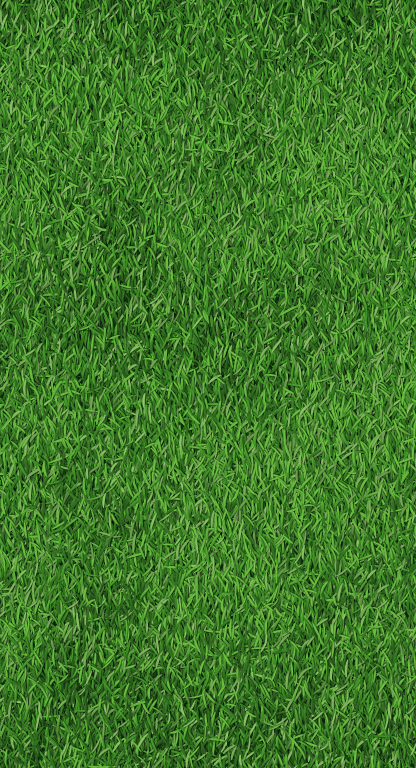
A WebGL 2 fragment shader for this texture:

```glsl
#version 300 es
precision highp float;
// Dense lawn seen from above: layered, tapered blades under soft uneven light.

uniform vec2 u_resolution;
out vec4 fragColor;

// Lengths are fractions of the canvas height.
const int LAYERS = 14;
const float CELL = 0.013;
const float BLADE_HALF_WIDTH = 0.0015;
const float SHADOW_WIDTH = 0.0014;
const float SHADOW_STRENGTH = 0.38;
const float LEAN = 1.15;
const float BEND = 0.13;
const float PALE_SHARE = 0.15;
const float TONE_SPREAD = 0.75;
const float DEPTH_SPREAD = 0.5;
const float TONE_OFFSET = -0.19;

const vec3 SOIL = vec3(0.05, 0.16, 0.045);
const vec3 DEEP = vec3(0.07, 0.21, 0.06);
const vec3 SHADE = vec3(0.16, 0.35, 0.11);
const vec3 LEAF = vec3(0.20, 0.45, 0.13);
const vec3 FRESH = vec3(0.26, 0.58, 0.16);
const vec3 BRIGHT = vec3(0.42, 0.74, 0.25);
const vec3 PALE = vec3(0.47, 0.66, 0.34);

float hash(vec2 p) {
    return fract(sin(dot(p, vec2(127.1, 311.7))) * 43758.5453);
}

vec4 hash4(vec2 p) {
    return vec4(hash(p), hash(p + 17.3), hash(p + 41.9), hash(p + 73.7));
}

float noise(vec2 p) {
    vec2 i = floor(p);
    vec2 f = fract(p);
    f = f * f * (3.0 - 2.0 * f);
    return mix(mix(hash(i), hash(i + vec2(1.0, 0.0)), f.x),
               mix(hash(i + vec2(0.0, 1.0)), hash(i + 1.0), f.x), f.y);
}

// Broad light: cloudy patches, dim far and near ends, dim middle.
float lawnLight(vec2 p, vec2 uv) {
    float patches = 0.6 * noise(p * 7.0 + 3.1) + 0.4 * noise(p * 17.0 + 8.4) - 0.5;
    float ends = smoothstep(0.87, 1.0, uv.y) + 0.6 * (1.0 - smoothstep(0.0, 0.2, uv.y));
    vec2 middle = (uv - vec2(0.55, 0.57)) / vec2(0.35, 0.1);
    return 0.05 + 0.3 * patches - 0.22 * ends - 0.14 * exp(-dot(middle, middle));
}

vec3 bladeColor(float tone) {
    vec3 color = mix(DEEP, SHADE, smoothstep(0.0, 0.18, tone));
    color = mix(color, LEAF, smoothstep(0.18, 0.38, tone));
    color = mix(color, FRESH, smoothstep(0.38, 0.62, tone));
    return mix(color, BRIGHT, smoothstep(0.62, 0.9, tone));
}

// Lays the blade rooted in one cell over the color below it.
vec3 layBlade(vec3 below, vec2 p, vec2 cell, float layer, float light, float pixel) {
    vec2 seed = cell + layer * vec2(37.0, 59.0);
    vec4 shape = hash4(seed);
    vec4 look = hash4(seed + 131.0);

    // Mostly upright, leaning either way, with a few lying flat.
    float lean = (shape.z + look.z - 1.0) * LEAN;
    lean += look.w > 0.86 ? (shape.w - 0.5) * 3.0 : 0.0;
    vec2 along = vec2(sin(lean), cos(lean));
    vec2 offset = p - (cell + shape.xy) * CELL;
    float halfLength = CELL * mix(0.55, 0.95, shape.w);
    float s = dot(offset, along) / halfLength;
    float side = dot(offset, vec2(along.y, -along.x));
    side -= (look.y - 0.5) * 2.0 * BEND * CELL * s * s;

    float taper = max(1.0 - s * s, 0.0);
    float halfWidth = BLADE_HALF_WIDTH * mix(0.7, 1.15, look.y) * sqrt(taper);
    float inside = step(abs(s), 1.0);
    float cover = inside * clamp((halfWidth - abs(side)) / pixel + 0.5, 0.0, 1.0);
    float shadowSide = abs(side - 0.4 * SHADOW_WIDTH);
    float shadow = inside * taper * (1.0 - smoothstep(halfWidth, halfWidth + SHADOW_WIDTH, shadowSide));

    float depth = layer / float(LAYERS - 1);
    float tone = TONE_SPREAD * look.x + DEPTH_SPREAD * depth + TONE_OFFSET + light;
    tone += 0.1 * s - 0.08 * side / BLADE_HALF_WIDTH;
    vec3 color = bladeColor(tone);
    float dry = step(1.0 - PALE_SHARE, look.z) * smoothstep(0.1, 0.5, tone);
    color = mix(color, PALE * mix(0.85, 1.2, look.x), dry);
    return mix(below * (1.0 - SHADOW_STRENGTH * shadow), color, cover);
}

void main() {
    float pixel = 1.0 / u_resolution.y;
    vec2 p = gl_FragCoord.xy * pixel;
    float light = lawnLight(p, gl_FragCoord.xy / u_resolution);
    vec3 color = SOIL;

    // Deep layers first, each on its own shifted grid.
    for (int i = 0; i < LAYERS; i++) {
        float layer = float(i);
        vec2 q = p + CELL * vec2(hash(vec2(layer, 2.7)), hash(vec2(layer, 9.2)));
        vec2 home = floor(q / CELL);
        for (int y = -1; y <= 1; y++) {
            for (int x = -1; x <= 1; x++) {
                color = layBlade(color, q, home + vec2(x, y), layer, light, pixel);
            }
        }
    }
    fragColor = vec4(color, 1.0);
}
```
